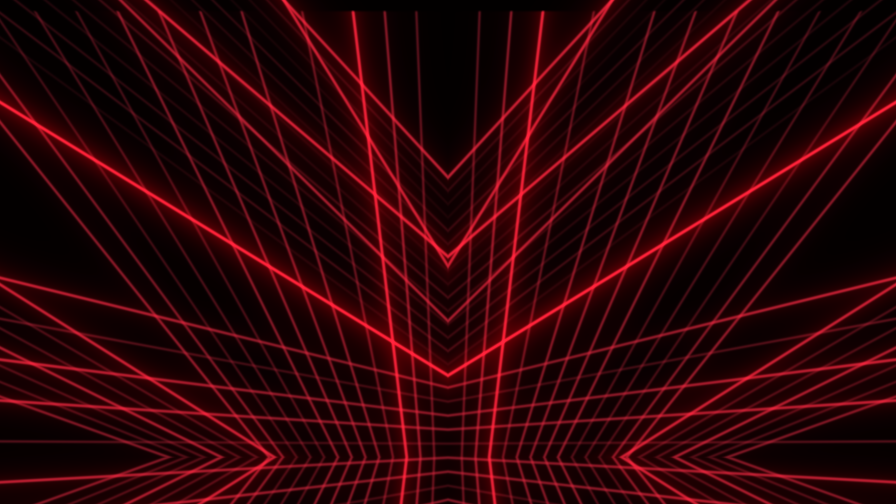
Write a WebGL 1 fragment shader that draws this background.

```glsl
precision highp float;
// A mirrored cage of red laser beams on black: nested V beams above, a fan of
// steep wall beams, shallow floor beams and side chevrons meeting at a horizon.
// Each beam is a distance to a line, summed as a thin core plus a soft glow.

uniform vec2 u_resolution;

const float HORIZON = 0.907; // measured downward from the top, height = 1

float hash(float n) {
  return fract(sin(n * 127.1) * 43758.5453);
}

// x: sharp core, y: wide halo, which only strong beams show clearly
vec2 beam(float d, float gain) {
  float width = max(0.0028, 0.75 / u_resolution.y);
  float core = exp(-d * d / (width * width));
  float halo = exp(-d * 42.0) * 0.7 + exp(-d * 140.0) * 0.45;
  return vec2(core * gain, halo * gain * gain * gain);
}

// Beam rising outward from the centre line at the given tip
vec2 vBeam(vec2 p, float tip, float slope, float gain) {
  float d = abs(p.y - tip + slope * p.x) / sqrt(1.0 + slope * slope);
  return beam(d, gain);
}

// Strong and faint V beams over the upper middle
vec2 nestedVs(vec2 p) {
  vec2 light = vBeam(p, 0.745, 0.61, 1.2);
  light += vBeam(p, 0.637, 0.98, 0.68);
  light += vBeam(p, 0.528, 1.62, 0.82);
  light += vBeam(p, 0.509, 0.85, 0.92);
  light += vBeam(p, 0.352, 1.08, 0.78);
  for (int i = 0; i < 15; i++) {
    float n = float(i);
    float slope = mix(1.08, 0.73, n / 14.0);
    float strength = hash(n + 3.0);
    light += vBeam(p, 0.352 + 0.0265 * n, slope, 0.05 + 0.25 * strength * strength);
  }
  return light;
}

// Steep beams that spread away from the horizon in both directions
vec2 wallFan(vec2 p) {
  vec2 light = vec2(0.0);
  for (int i = 1; i < 14; i++) {
    float n = float(i);
    float foot = 0.0273 * n;
    float spread = mix(1.3, 2.0, smoothstep(3.0, 5.0, n));
    float lean = foot * spread / 0.884;
    float d = abs(p.x - foot - lean * abs(p.y - HORIZON)) / sqrt(1.0 + lean * lean);
    float gain = 0.16 + 0.46 * hash(n + 21.0);
    gain = mix(gain, 1.02, 1.0 - min(abs(n - 3.0), 1.0));
    light += beam(d, gain);
  }
  return light * smoothstep(0.019, 0.026, p.y);
}

// Shallow beams whose slope turns over near the horizon
vec2 floorBeams(vec2 p) {
  vec2 light = vec2(0.0);
  for (int i = 0; i < 9; i++) {
    float n = float(i);
    float gain = abs(mod(n, 3.0) - 1.0) < 0.5 ? 0.24 : 0.66;
    gain *= mix(0.75, 1.25, smoothstep(0.1, 0.9, p.x));
    light += vBeam(p, 0.769 + 0.0278 * n, 0.245 - 0.06 * n, gain);
  }
  return light;
}

// Chevrons at both sides, pointing toward the centre
vec2 sideChevrons(vec2 p) {
  vec2 light = vec2(0.0);
  for (int i = 0; i < 7; i++) {
    float n = float(i);
    float slope = 0.63 - 0.045 * n;
    float rise = abs(p.y - HORIZON);
    float d = abs(rise - slope * (p.x - 0.345 - 0.035 * n)) / sqrt(1.0 + slope * slope);
    float gain = mod(n, 3.0) < 0.5 ? 0.84 - 0.06 * n : 0.23;
    light += beam(d, gain);
  }
  return light;
}

void main() {
  vec2 p = gl_FragCoord.xy / u_resolution.y;
  p.x = abs(p.x - 0.5 * u_resolution.x / u_resolution.y);
  p.y = 1.0 - p.y;

  vec2 light = nestedVs(p) + wallFan(p) + floorBeams(p) + sideChevrons(p);

  // Crimson cores over a deep red haze
  vec3 color = vec3(0.008, 0.0, 0.001);
  color += vec3(0.76, 0.16, 0.25) * (1.0 - exp(-1.45 * light.x));
  color += vec3(0.48, 0.0, 0.02) * (1.0 - exp(-0.75 * light.y));
  gl_FragColor = vec4(min(color, 1.0), 1.0);
}
```
